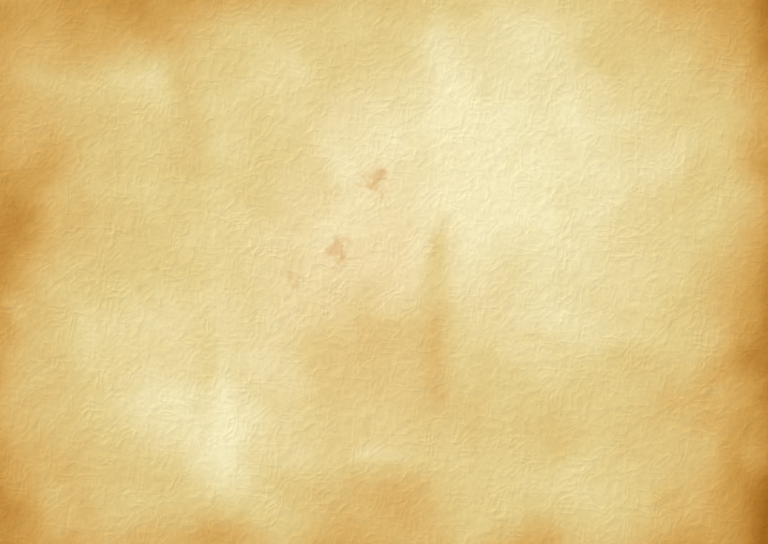
Write a Shadertoy shader that draws this texture.

```glsl
// Aged parchment: cloudy cream paper, browned edges, soft folds and fine crinkles.

float hash(vec2 p) {
    vec3 q = fract(p.xyx * vec3(0.1031, 0.1030, 0.0973));
    q += dot(q, q.yzx + 33.33);
    return fract((q.x + q.y) * q.z);
}

float noise(vec2 p) {
    vec2 i = floor(p), f = fract(p);
    f = f * f * f * (f * (f * 6.0 - 15.0) + 10.0);
    return mix(mix(hash(i), hash(i + vec2(1, 0)), f.x),
               mix(hash(i + vec2(0, 1)), hash(i + vec2(1, 1)), f.x), f.y);
}

mat2 rotation(float a) {
    return mat2(cos(a), sin(a), -sin(a), cos(a));
}

float fbm(vec2 p) {
    float sum = 0.0, gain = 0.53;
    for (int i = 0; i < 4; i++) {
        sum += gain * noise(p);
        p = rotation(0.6) * p * 2.03 + 17.0;
        gain *= 0.5;
    }
    return sum;
}

// Soft elliptical patch
float blob(vec2 p, vec2 centre, vec2 radius) {
    vec2 d = (p - centre) / radius;
    return exp(-dot(d, d));
}

// Height of short crossing fibres pressed into the sheet
float fibres(vec2 p) {
    vec2 bend = vec2(noise(p * 36.0), noise(p * 36.0 + 50.0)) * 0.012;
    float height = 0.0;
    for (int i = 0; i < 4; i++) {
        float k = float(i);
        vec2 q = rotation(0.2 + k * 0.7) * (p + bend) + k * 7.3;
        float ridge = 1.0 - abs(2.0 * noise(q * vec2(105.0, 42.0)) - 1.0);
        height += ridge * ridge * (0.25 + 0.75 * noise(p * 24.0 + k * 31.0));
    }
    return height;
}

// Pale cream to dark amber; 1 is the lightest main tone
vec3 paperColour(float tone) {
    vec3 shades[8] = vec3[8](
        vec3(0.95, 0.91, 0.73), vec3(0.92, 0.86, 0.65),
        vec3(0.89, 0.81, 0.56), vec3(0.87, 0.76, 0.49),
        vec3(0.85, 0.69, 0.40), vec3(0.81, 0.62, 0.31),
        vec3(0.74, 0.52, 0.21), vec3(0.63, 0.40, 0.11));
    tone = clamp(tone, 0.0, 6.999);
    int i = int(tone);
    return mix(shades[i], shades[i + 1], fract(tone));
}

void mainImage(out vec4 fragColor, in vec2 fragCoord) {
    vec2 p = fragCoord / iResolution.y;
    float width = iResolution.x / iResolution.y;
    vec2 warp = vec2(fbm(p * 5.0), fbm(p * 5.0 + 40.0)) - 0.5;
    vec2 w = p + warp * 0.14;

    // Clouds and browned borders
    float tone = 1.5 + 3.4 * (fbm(w * 3.2 + 9.0) - 0.5);
    tone += 2.2 * (fbm(w * 8.0 + 23.0) - 0.5);
    vec2 near = max(p + warp * 0.07, 0.0);
    vec2 far = max(vec2(width, 1.0) - p + warp * 0.06, 0.0);
    tone += 2.7 * exp(-near.x / 0.17) + 3.4 * exp(-far.x / 0.075);
    tone += 2.3 * exp(-near.y / 0.10) + 1.3 * exp(-far.y / 0.06);
    tone += 1.7 * blob(w, vec2(0.18, 1.0), vec2(0.25, 0.13));
    tone += 1.6 * blob(w, vec2(width, 0.08), vec2(0.34, 0.22));
    tone += 1.3 * blob(w, vec2(width, 0.68), vec2(0.09, 0.07));

    // Worn light areas
    tone -= 0.9 * blob(w, vec2(0.82, 0.86), vec2(0.28, 0.22));
    tone -= 1.1 * blob(w, vec2(0.48, 0.24), vec2(0.24, 0.20));
    tone -= 0.6 * blob(w, vec2(1.12, 0.55), vec2(0.25, 0.25));
    tone -= 0.9 * blob(w, vec2(0.26, 0.84), vec2(0.10, 0.10));
    tone -= 1.1 * blob(w, vec2(0.68, 0.18), vec2(0.025, 0.02));

    // Folds and smudges
    vec2 lean = vec2(p.x - 0.13 * (p.y - 0.4), p.y) + warp * 0.09;
    tone += 1.3 * blob(lean, vec2(0.785, 0.42), vec2(0.032, 0.18));
    tone += 0.6 * blob(lean, vec2(0.79, 0.52), vec2(0.025, 0.06));
    tone -= 0.7 * blob(lean, vec2(0.85, 0.53), vec2(0.04, 0.08));
    tone -= 0.7 * blob(p + warp * 0.05, vec2(0.405, 0.27), vec2(0.018, 0.17));
    tone -= 0.7 * blob(p + warp * 0.05, vec2(0.81, 0.82), vec2(0.030, 0.18));
    tone += 1.1 * blob(w, vec2(0.36, 0.76), vec2(0.05, 0.16));
    tone += 1.2 * blob(w, vec2(0.65, 0.09), vec2(0.14, 0.08));
    vec3 colour = paperColour(tone);

    // Small ragged rosy stains
    vec2 s = p + (vec2(fbm(p * 50.0), fbm(p * 50.0 + 20.0)) - 0.5) * 0.06;
    float stain = blob(s, vec2(0.69, 0.67), vec2(0.018, 0.028))
                + blob(s, vec2(0.625, 0.54), vec2(0.024, 0.026))
                + 0.6 * blob(s, vec2(0.54, 0.48), vec2(0.022, 0.012))
                + 0.6 * blob(s, vec2(0.52, 0.905), vec2(0.012, 0.010));
    colour = mix(colour, vec3(0.83, 0.64, 0.40), 0.45 * smoothstep(0.1, 1.0, stain));
    float blush = blob(w, vec2(0.66, 0.46), vec2(0.16, 0.30));
    colour += vec3(0.008, -0.012, -0.005) * blush;

    // Relief lit from the upper left, with faint grain
    float relief = fibres(p) - fibres(p + vec2(-0.0025, 0.003));
    float grain = noise(p * 190.0) - 0.5;
    colour *= 1.0 + 0.042 * relief + 0.024 * grain;

    fragColor = vec4(clamp(colour, 0.0, 1.0), 1.0);
}
```
